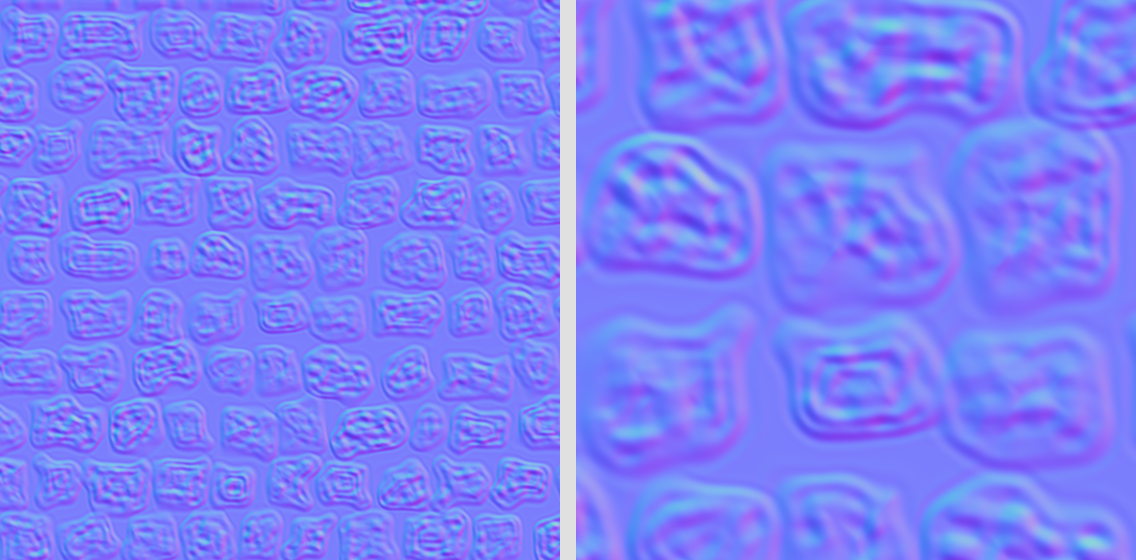
Left: the whole. Right: its middle third, enlarged.
A three.js fragment shader for this texture map:

```glsl
// Tangent-space normal map of rough cobbles laid in ten uneven rows, eight to
// ten stones each. A stone is a wobbly rounded box with a bevel, rim ripples and
// lumpy grain; the normal comes from central differences of summed heights.
#define ROWS 10.0
#define ROW_SHIFT 0.13
#define EDGE_JITTER 0.4
#define GAP 0.092
#define WOBBLE 0.25
#define BEVEL 0.029
#define RIPPLE 0.006
#define RIPPLE_FREQ 37.0
#define GRAIN 0.043
#define SLOPE vec2(0.92, 1.12)
#define TINT vec3(-0.018, -0.004, -0.01)
#define STEP 0.023

varying vec2 vUv;

float hash(vec2 p) {
  return fract(sin(dot(p, vec2(127.1, 311.7))) * 43758.5453);
}

float noise(vec2 p) {
  vec2 i = floor(p), f = fract(p);
  f = f * f * f * (f * (f * 6.0 - 15.0) + 10.0);
  return mix(mix(hash(i), hash(i + vec2(1.0, 0.0)), f.x),
             mix(hash(i + vec2(0.0, 1.0)), hash(i + vec2(1.0)), f.x), f.y);
}

mat2 rotation(float a) {
  return mat2(cos(a), sin(a), -sin(a), cos(a));
}

float roundedBox(vec2 p, vec2 halfSize, float radius) {
  vec2 q = abs(p) - halfSize + radius;
  return length(max(q, 0.0)) + min(max(q.x, q.y), 0.0) - radius;
}

// Stones grow wider towards the upper rows
float columnPitch(float row) {
  return mix(1.04, 1.2, row / ROWS) + 0.1 * (hash(vec2(row, 17.0)) - 0.5);
}

// Left border of a stone, shared with its neighbour in the row
float jointX(vec2 cell, float pitch) {
  return (cell.x + EDGE_JITTER * (hash(cell + 3.7) - 0.5)) * pitch;
}

float stoneHeight(vec2 p, vec2 cell, float pitch) {
  float left = jointX(cell, pitch), right = jointX(cell + vec2(1.0, 0.0), pitch);
  float seed = hash(cell + 11.3), kind = hash(cell + 23.9);
  vec2 halfSize = vec2((right - left) * 0.5 - GAP, 0.36 + 0.08 * hash(cell + 5.1));
  vec2 center = vec2((left + right) * 0.5,
                     cell.y + 0.5 + 0.12 * (hash(cell + 8.2) - 0.5));
  center.y -= 0.2 * step(ROWS, cell.y); // the cut row at the top sits lower

  // Outline: slight turn, varied corners and a wavy rim
  vec2 q = rotation(0.3 * (kind - 0.5)) * (p - center);
  float d = roundedBox(q, halfSize, mix(0.12, 0.32, seed));
  if (d > 0.4) return 0.0;
  vec2 local = q + seed * 40.0;
  d += WOBBLE * (noise(local * 2.5) - 0.5);

  // Surface: bevel, ripples along the rim, woven ridges and lumps
  float inside = smoothstep(0.03, -0.14, d);
  float halo = smoothstep(0.2, -0.04, d);
  float gain = mix(0.7, 1.15, kind) + 0.5 * step(0.92, seed);
  float ripple = cos(d * RIPPLE_FREQ + 0.6) * halo;
  vec2 grainUv = rotation(1.2 * (hash(cell + 31.0) - 0.5)) * local;
  float weave = sin(grainUv.x * 33.0 + 3.0 * noise(local * 2.0))
              + sin(grainUv.y * 36.0 + 3.0 * noise(local * 2.0 + 7.0));
  float lumps = noise(grainUv * vec2(6.5, 8.0)) - 0.5
              + 0.3 * (noise(grainUv.yx * vec2(12.0, 10.0) + 5.0) - 0.5);
  return BEVEL * smoothstep(0.1, -0.16, d)
       + gain * (RIPPLE * ripple
       + inside * (GRAIN * lumps + 0.38 * RIPPLE * weave));
}

float height(vec2 p) {
  float total = 0.0;
  float row = floor(p.y);
  float frayed = smoothstep(4.9, 4.6, p.x);
  for (int j = -1; j <= 1; j++) {
    float y = row + float(j);
    float pitch = columnPitch(y);
    vec2 shifted = vec2(p.x + hash(vec2(y, 41.0)) * pitch, p.y);
    float column = floor(shifted.x / pitch);
    float present = y < ROWS ? 1.0 : 1.0 - frayed;
    for (int i = -1; i <= 1; i++)
      total += present * stoneHeight(shifted, vec2(column + float(i), y), pitch);
  }
  // Short streaks along the upper left border
  float top = ROWS + ROW_SHIFT;
  float fray = frayed * smoothstep(top - 0.22, top - 0.02, p.y);
  return total + 0.045 * fray * noise(vec2(p.x * 6.0, 2.0));
}

void main() {
  vec2 p = vUv * ROWS + vec2(0.0, ROW_SHIFT);
  vec2 dx = vec2(STEP, 0.0), dy = vec2(0.0, STEP);
  vec2 slope = vec2(height(p + dx) - height(p - dx),
                    height(p + dy) - height(p - dy)) / (2.0 * STEP);
  vec3 normal = normalize(vec3(-slope * SLOPE, 1.0));
  gl_FragColor = vec4(normal * 0.5 + 0.5 + TINT, 1.0);
}
```
